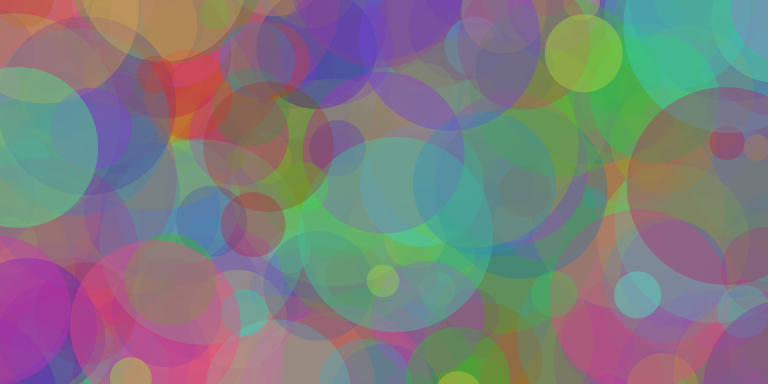
Reproduce this background procedurally as a WebGL 2 fragment shader.

```glsl
#version 300 es
precision highp float;
// Scattered translucent discs in muted mixed hues, layered over a grey ground.

uniform vec2 u_resolution;
out vec4 fragColor;

const int DISC_COUNT = 300;
const float MIN_RADIUS = 0.025;
const float MAX_RADIUS = 0.28;
const float MARGIN = 0.1;
const float CHROMA = 0.58;
const float GOLDEN_RATIO = 0.61803;
const vec3 GROUND = vec3(0.48, 0.48, 0.47);
const vec3 WARMTH = vec3(0.02, 0.0, -0.01);

// Integer hash: three values in 0..1 from an index and a stream number.
vec3 hash3(int index, int stream) {
    uvec3 v = uvec3(index, stream, index + 17) * 1664525u + 1013904223u;
    v.x += v.y * v.z;
    v.y += v.z * v.x;
    v.z += v.x * v.y;
    v ^= v >> 16u;
    v.x += v.y * v.z;
    v.y += v.z * v.x;
    v.z += v.x * v.y;
    return vec3(v >> 8u) / 16777216.0;
}

// Pure hue, each channel in 0..1.
vec3 hueColor(float hue) {
    vec3 wheel = abs(fract(hue + vec3(0.0, 2.0, 1.0) / 3.0) * 6.0 - 3.0);
    return clamp(wheel - 1.0, 0.0, 1.0);
}

// Colour of given hue, mean lightness and chroma, slightly warmed.
vec3 tint(float hue, float lightness, float chroma) {
    vec3 color = lightness + WARMTH + chroma * (hueColor(hue) - 0.5);
    return clamp(color, 0.0, 1.0);
}

// Coverage of a disc with an edge one pixel wide.
float discMask(vec2 p, vec2 center, float radius, float pixel) {
    return clamp((radius - length(p - center)) / pixel + 0.5, 0.0, 1.0);
}

// Blends one randomly placed, sized and coloured disc over the base.
vec3 addDisc(vec3 base, vec2 p, vec2 extent, float pixel, int index) {
    vec3 place = hash3(index, 1);
    vec3 look = hash3(index, 2);
    vec2 center = mix(vec2(-MARGIN), extent + MARGIN, place.xy);
    float radius = mix(MIN_RADIUS, MAX_RADIUS, place.z);
    float hue = fract(float(index) * GOLDEN_RATIO + 0.1 * look.x);
    vec3 color = tint(hue, mix(0.36, 0.61, look.y), CHROMA);
    float opacity = mix(0.2, 0.48, look.z);
    return mix(base, color, opacity * discMask(p, center, radius, pixel));
}

void main() {
    // The canvas height is one unit.
    float pixel = 1.0 / u_resolution.y;
    vec2 p = gl_FragCoord.xy * pixel;
    vec2 extent = u_resolution * pixel;

    vec3 color = GROUND;
    for (int i = 0; i < DISC_COUNT; i++) {
        color = addDisc(color, p, extent, pixel, i);
    }
    fragColor = vec4(color, 1.0);
}
```
